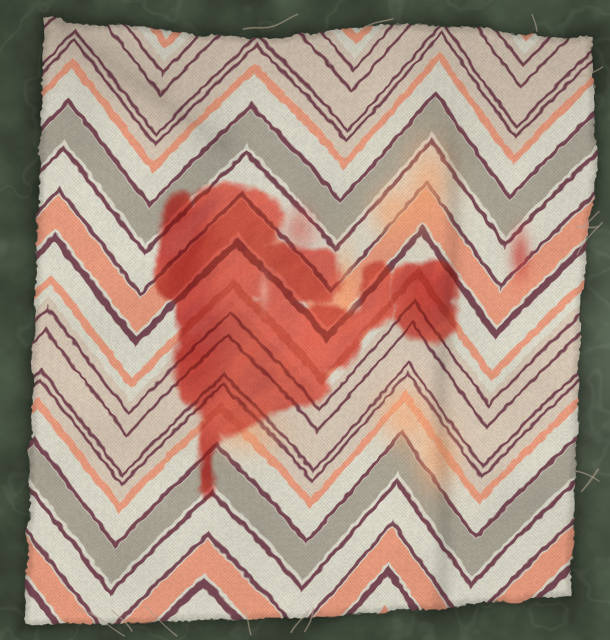
Give the GLSL for this texture, as a Shadertoy shader.

```glsl
// Zigzag printed cloth with red paint stains, lying on dark green marble
float hash(vec2 p) { return fract(sin(dot(p, vec2(127.1, 311.7))) * 43758.5453); }

float noise(vec2 p) {
    vec2 i = floor(p), f = fract(p);
    f = f * f * (3.0 - 2.0 * f);
    return mix(mix(hash(i), hash(i + vec2(1, 0)), f.x),
               mix(hash(i + vec2(0, 1)), hash(i + vec2(1, 1)), f.x), f.y);
}

float fbm(vec2 p) {
    float sum = 0.0, amp = 0.5;
    for (int i = 0; i < 4; i++) {
        sum += amp * noise(p);
        p = p * 2.03 + 7.1;
        amp *= 0.5;
    }
    return sum;
}

float capsule(vec2 p, vec2 a, vec2 b, float r) {
    vec2 d = b - a;
    return length(p - a - d * clamp(dot(p - a, d) / dot(d, d), 0.0, 1.0)) - r;
}

float band(float h, float center, float halfWidth) {
    return 1.0 - smoothstep(-0.018, 0.018, abs(h - center) - halfWidth);
}

float glow(vec2 p, vec2 c, vec2 size) {
    vec2 d = (p - c) / size;
    return exp(-dot(d, d));
}

// Signed distance to the cloth outline, y pointing down
float clothEdge(vec2 p) {
    float left = 0.54 - 0.033 * p.y;
    float right = 7.1 - 0.035 * p.y + 0.12 * exp(-pow(p.y - 1.9, 2.0));
    float top = 0.37 - 0.08 * cos((p.x - 1.0) * 1.571) - 0.1 * glow(p, vec2(0.6, 0.2), vec2(0.25));
    float bottom = 7.5 - 0.0075 * p.x * p.x;
    return max(max(left - p.x, p.x - right), max(top - p.y, p.y - bottom));
}

// Height across the sheared zigzag rows, zero on the upper grey border
float zigzagHeight(vec2 p) {
    float s = p.x + 0.1 * p.y;
    s -= 0.085 * sin((s - 3.14) * 1.428) * smoothstep(2.0, 3.5, s);
    float tri = abs(fract((s - 0.94) / 2.2 + 0.5) - 0.5) * 2.0;
    return p.y - 1.27 * tri - 1.2 + 0.02 * (p.x - 1.0) - 0.1 * exp(-2.0 * pow(s - 3.14, 2.0));
}

vec3 printedCloth(vec2 p) {
    float h = zigzagHeight(p) + 0.05 * (noise(p * 14.0) - 0.5);
    h = mod(h + 0.3, 4.07) - 0.3;
    vec3 col = mix(vec3(0.83, 0.82, 0.76), vec3(0.81, 0.75, 0.68), band(h, 2.95, 0.6));
    col = mix(col, vec3(0.64, 0.62, 0.56), band(h, 0.26, 0.21));
    float salmon = max(band(h, 1.33, 0.2), max(band(h, 2.14, 0.065), band(h, 3.62, 0.065)));
    col = mix(col, vec3(0.88, 0.59, 0.48), salmon);
    float ink = max(max(band(h, 0.0, 0.036), band(h, 0.57, 0.036)), max(band(h, 1.07, 0.034), band(h, 1.64, 0.058)));
    ink = max(ink, max(band(h, 2.49, 0.026), band(h, 2.75, 0.026)));
    ink = max(ink, max(band(h, 3.23, 0.026), band(h, 3.35, 0.026)));
    return mix(col, vec3(0.42, 0.23, 0.28), ink * 0.92);
}

float stainDistance(vec2 p) {
    float d = capsule(p, vec2(2.17, 2.58), vec2(2.12, 3.38), 0.25);
    d = min(d, capsule(p, vec2(2.65, 2.6), vec2(2.98, 2.65), 0.42));
    d = min(d, capsule(p, vec2(2.55, 3.0), vec2(2.6, 4.3), 0.5));
    d = min(d, capsule(p, vec2(3.1, 3.25), vec2(3.78, 3.32), 0.36));
    d = min(d, capsule(p, vec2(3.2, 4.0), vec2(3.9, 4.08), 0.44));
    d = min(d, capsule(p, vec2(2.75, 4.8), vec2(3.6, 4.45), 0.4));
    d = min(d, capsule(p, vec2(2.33, 4.3), vec2(2.36, 4.6), 0.25));
    d = min(d, capsule(p, vec2(2.52, 5.1), vec2(2.48, 5.84), 0.11));
    d = min(d, capsule(p, vec2(4.55, 3.35), vec2(4.5, 3.72), 0.2));
    d = min(d, capsule(p, vec2(4.95, 3.45), vec2(5.2, 3.45), 0.33));
    d = min(d, capsule(p, vec2(5.05, 3.75), vec2(5.2, 3.8), 0.34));
    return min(d, capsule(p, vec2(4.15, 3.95), vec2(4.6, 3.7), 0.16));
}

void mainImage(out vec4 fragColor, in vec2 fragCoord) {
    float px = 7.68 / iResolution.y;
    vec2 p = vec2(fragCoord.x, iResolution.y - fragCoord.y) * px;

    // Marble with mottling, pale veins and a lighter right side
    float mottle = fbm(p * 2.3 + 3.0);
    float vein = 1.0 - smoothstep(0.0, 0.03, abs(fbm(p * 1.1 + 9.0) - 0.48));
    vec3 marble = vec3(0.25, 0.29, 0.23) * (0.75 + 0.6 * mottle) + 0.035 * vein;
    marble += 0.07 * glow(p, vec2(7.3, 4.2), vec2(0.7, 1.8));

    // Cloth with its shadow, weave, folds and shading
    float edge = clothEdge(p) + 0.05 * (noise(p * 5.0) - 0.5) + 0.03 * (noise(p * 26.0) - 0.5);
    marble *= 1.0 - 0.35 * exp(-max(edge, 0.0) * 9.0);
    vec3 cloth = printedCloth(p);

    // Faded orange smudges
    float smudge = glow(p, vec2(5.15, 2.2), vec2(0.3, 0.5)) + glow(p, vec2(4.7, 2.55), vec2(0.25, 0.3))
                 + glow(p, vec2(4.85, 5.0), vec2(0.3, 0.35)) + glow(p, vec2(5.25, 5.5), vec2(0.25, 0.4))
                 + 0.8 * glow(p, vec2(2.95, 5.2), vec2(0.4, 0.25)) + glow(p, vec2(4.15, 3.5), vec2(0.14, 0.5));
    cloth = mix(cloth, vec3(0.93, 0.64, 0.45), 0.65 * min(smudge, 1.0));

    // Red paint, denser in some places, with the print showing through
    float d = stainDistance(p) + 0.2 * (fbm(p * 4.0) - 0.47);
    float paint = 1.0 - smoothstep(-0.07, 0.05, d);
    float dense = glow(p, vec2(2.15, 2.8), vec2(0.4, 0.7)) + glow(p, vec2(2.3, 4.2), vec2(0.4, 0.7))
                + glow(p, vec2(5.15, 3.5), vec2(0.45)) + glow(p, vec2(2.48, 5.6), vec2(0.2, 0.4));
    float streak = fbm(vec2(p.x + p.y, (p.y - p.x) * 0.35) * 4.0);
    vec3 red = mix(vec3(0.83, 0.31, 0.24), vec3(0.68, 0.13, 0.11), clamp(dense + 1.6 * (streak - 0.4), 0.0, 1.0));
    cloth = mix(cloth, red * (0.62 + 0.5 * cloth.g), paint * (0.92 - 0.25 * streak));
    cloth = mix(cloth, vec3(0.9, 0.66, 0.58), 0.7 * glow(p, vec2(3.17, 3.5), vec2(0.06, 0.2)));
    float smear = glow(p, vec2(6.24, 3.08), vec2(0.12, 0.3)) + 0.6 * glow(p, vec2(3.6, 2.75), vec2(0.2, 0.25));
    cloth = mix(cloth, vec3(0.78, 0.25, 0.22), 0.65 * smear * (0.5 + streak));

    float fold = p.x - 5.48 + 0.03 * p.y + 0.05 * sin(p.y * 1.7);
    cloth *= 1.0 - 0.12 * exp(-fold * fold * 90.0) * smoothstep(1.2, 2.2, p.y);
    cloth *= 1.0 - 0.13 * exp(-abs(capsule(p, vec2(0.7, 0.3), vec2(2.7, 1.75), 0.0)) * 5.0);
    cloth *= 0.93 + 0.07 * smoothstep(0.3, 2.2, p.y) + 0.1 * (fbm(p * 1.3) - 0.45);
    cloth *= 1.0 + 0.035 * sin(p.x * 150.0) * sin(p.y * 150.0) + 0.07 * (noise(p * 45.0) - 0.5);
    cloth *= 1.0 - 0.15 * smoothstep(-0.1, 0.0, edge);
    vec3 col = mix(cloth, marble, smoothstep(-px, px, edge));

    // Loose threads along the right, bottom and top edges
    for (int i = 0; i < 15; i++) {
        float k = float(i), r = hash(vec2(k, 4.0)), t = hash(vec2(k, 9.0));
        vec2 a = i < 6 ? vec2(6.95, 0.8 + 6.2 * r) : vec2(0.6 + 6.0 * r, i < 12 ? 7.3 : 0.38);
        vec2 b = a + (i < 6 ? vec2(0.25, t - 0.4) : vec2(t - 0.3, i < 12 ? 0.3 : -0.18));
        float thread = capsule(p + 0.03 * sin(p.yx * 9.0 + k), a, b, 0.007);
        col = mix(col, vec3(0.69, 0.62, 0.55), 0.75 * (1.0 - smoothstep(-px, px, thread)));
    }
    fragColor = vec4(clamp(col, 0.0, 1.0), 1.0);
}
```
